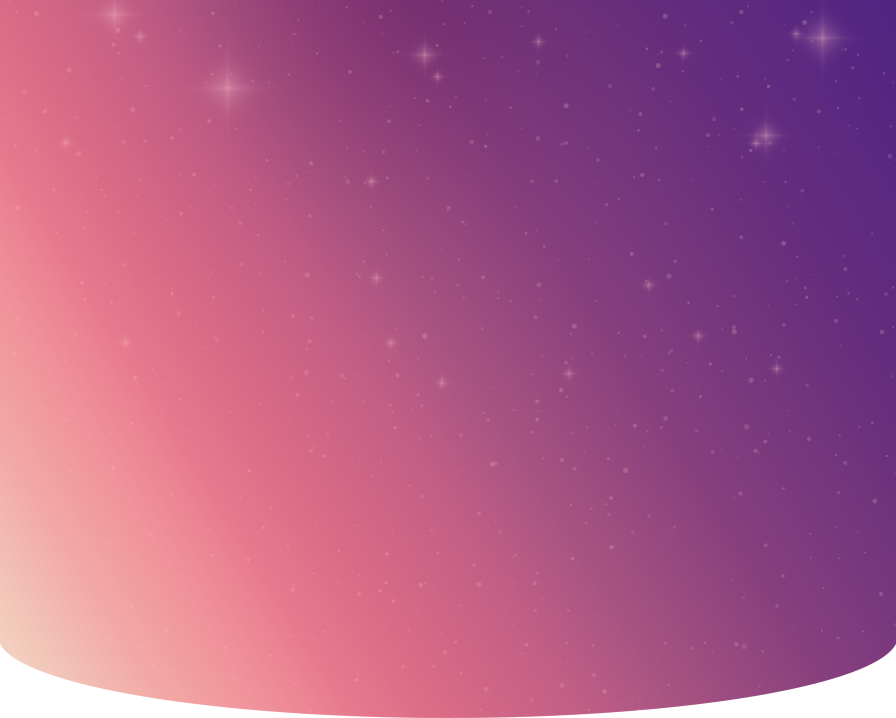
A WebGL 2 fragment shader for this background:

```glsl
#version 300 es
precision highp float;
// Draws a dusk sky, cream to violet, with soft sparkles and a curved white base.

#define RAMP_DIRECTION vec2(-0.85, -0.53)
#define RAMP_ORIGIN vec2(0.0, 0.801)
#define BASE_CENTER vec2(0.5, 0.091)
#define BASE_RADII vec2(0.502, 0.091)
#define STAR_COLOR vec3(1.0, 0.76, 0.80)
#define DOT_OPACITY 0.24
#define SPARKLE_OPACITY 0.32
#define SPARKLE_CELL 0.115
#define SPARKLE_SIZE 0.018

uniform vec2 u_resolution;
out vec4 fragColor;

// Colour in rgb, position along the ramp in w (canvas widths)
const int STOPS = 10;
const vec4 ramp[STOPS] = vec4[](
  vec4(0.31, 0.14, 0.51, -0.85), vec4(0.40, 0.18, 0.49, -0.61),
  vec4(0.53, 0.25, 0.49, -0.38), vec4(0.66, 0.33, 0.51, -0.22),
  vec4(0.76, 0.37, 0.52, -0.13), vec4(0.85, 0.42, 0.53, 0.00),
  vec4(0.90, 0.47, 0.55, 0.08), vec4(0.94, 0.57, 0.60, 0.17),
  vec4(0.95, 0.66, 0.65, 0.26), vec4(0.95, 0.82, 0.75, 0.38));

float hash(vec2 p) {
  return fract(sin(dot(p, vec2(127.1, 311.7))) * 43758.5453);
}

vec2 hash2(vec2 p) {
  return vec2(hash(p), hash(p + 37.2));
}

vec3 skyColor(vec2 p) {
  float t = dot(p - RAMP_ORIGIN, RAMP_DIRECTION);
  vec3 color = ramp[0].rgb;
  for (int i = 1; i < STOPS; i++) {
    float k = clamp((t - ramp[i - 1].w) / (ramp[i].w - ramp[i - 1].w), 0.0, 1.0);
    color = mix(color, ramp[i].rgb, k);
  }
  // Plum shade falling from the top edge
  vec2 q = (p - vec2(0.43, 0.84)) / vec2(0.20, 0.24);
  return color * (1.0 - vec3(0.11, 0.24, 0.10) * exp(-dot(q, q)));
}

// Four thin tapering rays around a soft core
float sparkle(vec2 offset, float size) {
  vec2 q = abs(offset) / size;
  vec2 taper = pow(max(1.0 - q, 0.0), vec2(2.0));
  vec2 thin = exp(-q * 24.0);
  float rays = taper.x * thin.y + taper.y * thin.x;
  return 0.55 * rays + 0.65 * exp(-14.0 * dot(q, q));
}

// One faint round dot in some cells of a jittered grid
float dotLayer(vec2 p, float cellSize, float radius, float share, float pixel) {
  vec2 cell = floor(p / cellSize);
  vec2 center = (cell + 0.15 + 0.7 * hash2(cell + cellSize)) * cellSize;
  float r = radius * mix(0.6, 1.1, hash(cell + 9.7));
  float disc = 1.0 - smoothstep(r - pixel * 0.5, r + pixel * 0.5, length(p - center));
  return disc * step(hash(cell + 5.3), share) * mix(0.5, 1.0, hash(cell + 2.9));
}

// Small sparkles, kept to the upper sky
float smallSparkles(vec2 p) {
  vec2 cell = floor(p / SPARKLE_CELL);
  vec2 center = (cell + 0.2 + 0.6 * hash2(cell + 4.1)) * SPARKLE_CELL;
  float present = step(hash(cell + 8.6), 0.5) * step(0.33, center.y);
  return present * sparkle(p - center, SPARKLE_SIZE);
}

void main() {
  vec2 p = gl_FragCoord.xy / u_resolution.x;
  float pixel = 1.0 / u_resolution.x;
  vec3 color = skyColor(p);

  // Star dust in three scales
  float dust = 0.0;
  for (int i = 0; i < 3; i++) {
    float scale = float(i);
    dust = max(dust, dotLayer(p + scale * 3.17, 0.028 + 0.011 * scale,
                              0.0013 + 0.0008 * scale, 0.36, pixel));
  }
  color = mix(color, STAR_COLOR, DOT_OPACITY * dust);

  // Small sparkles and the large bright ones
  float light = smallSparkles(p);
  light += sparkle(p - vec2(0.254, 0.703), 0.078);
  light += sparkle(p - vec2(0.918, 0.759), 0.066);
  light += sparkle(p - vec2(0.855, 0.650), 0.045);
  light += sparkle(p - vec2(0.474, 0.740), 0.038);
  light += sparkle(p - vec2(0.128, 0.785), 0.052);
  color = mix(color, STAR_COLOR, SPARKLE_OPACITY * min(light, 1.5));

  // Elliptic lower edge over white
  vec2 q = p - BASE_CENTER;
  q.y = min(q.y, 0.0);
  vec2 e = q / BASE_RADII;
  float slope = length(e / BASE_RADII) / max(length(e), 0.001);
  float edge = (length(e) - 1.0) / max(slope, 0.001);
  color = mix(color, vec3(1.0), smoothstep(-0.7 * pixel, 0.7 * pixel, edge));

  fragColor = vec4(color, 1.0);
}
```
